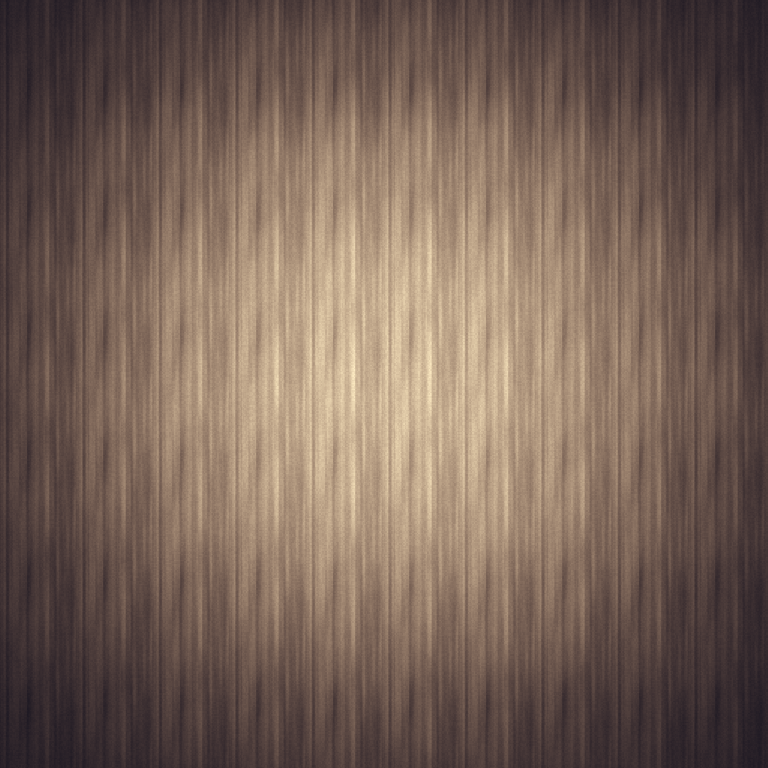
Reproduce this texture procedurally as a Shadertoy shader.

```glsl
// Fine vertical wood grain under a warm central glow with dark corners.
// A small tile of straight cellular strips, thin seams and split smudges
// repeats over the canvas; layered sines and grain loosen the repetition.

float hash(vec2 p) {
    vec3 q = fract(p.xyx * vec3(0.1031, 0.1030, 0.0973));
    q += dot(q, q.yzx + 33.33);
    return fract((q.x + q.y) * q.z);
}

// Tone of one upright strip: a fixed part plus a slow change along its length
float stripTone(float column, float y, float rows) {
    float along = y * rows + 7.0 * hash(vec2(column, 3.7));
    float row = floor(along);
    float f = smoothstep(0.0, 1.0, along - row);
    float change = mix(hash(vec2(column, mod(row, rows) + 11.0)),
                       hash(vec2(column, mod(row + 1.0, rows) + 11.0)), f);
    return 0.55 * hash(vec2(column, 91.3)) + 0.45 * change;
}

// Straight strips side by side, wrapped in the tile, with narrow soft edges
float strips(vec2 tile, float count, float rows) {
    float x = fract(tile.x) * count;
    float column = floor(x);
    float edge = smoothstep(0.55, 1.0, x - column);
    float seed = count * 3.0;
    return mix(stripTone(column + seed, tile.y, rows),
               stripTone(mod(column + 1.0, count) + seed, tile.y, rows), edge);
}

// Soft bump around a centre on a repeating unit interval
float bump(float x, float centre, float width) {
    float d = (fract(x - centre + 0.5) - 0.5) / width;
    return exp(-d * d);
}

// Thin dark joints between the strips
float seams(float x) {
    return 0.9 * bump(x, 0.92, 0.020) + 0.7 * bump(x, 0.00, 0.018)
         + 0.6 * bump(x, 0.10, 0.018) + 0.4 * bump(x, 0.36, 0.012)
         + 0.4 * bump(x, 0.56, 0.014);
}

// Dark smudges split into strips of differing height and depth
float smudges(vec2 tile) {
    float column = floor(fract(tile.x) * 17.0);
    float y = tile.y + 0.4 * (hash(vec2(column, 5.0)) - 0.5);
    float depth = 0.35 + 1.1 * hash(vec2(column, 8.0));
    return depth * (bump(tile.x, 0.66, 0.11) * bump(y, 0.89, 0.21)
         + 0.7 * bump(tile.x, 0.36, 0.09) * bump(y, 0.36, 0.20));
}

void mainImage(out vec4 fragColor, in vec2 fragCoord) {
    vec2 uv = fragCoord / iResolution.xy;
    vec2 tile = uv / vec2(0.0996, 0.16);

    // Central glow with a slightly clouded rim
    vec2 fromCentre = uv - vec2(0.502, 0.515);
    float cloud = sin(uv.x * 17.0 + 2.0 * sin(uv.y * 11.0))
                * sin(uv.y * 23.0 + 1.5 * sin(uv.x * 13.0));
    float radius = length(fromCentre) + 0.010 * cloud;
    float light = 0.11 + 0.69 * exp(-pow(radius / 0.45, 2.3));

    // Wood relief, gentler where the glow is strong
    float grain = 0.36 * strips(tile, 11.0, 2.0) + 0.40 * strips(tile, 23.0, 2.0)
                + 0.24 * strips(tile, 32.0, 3.0) - 0.5;
    float relief = 0.85 * grain - 0.17 * seams(tile.x) - 0.20 * smudges(tile)
                 - 0.06 * bump(tile.x, 0.0, 0.13)
                 + 0.06 * bump(tile.x, 0.22, 0.09) + 0.055;
    light *= 1.0 + relief * mix(1.1, 0.68, smoothstep(0.3, 0.75, light));

    // Drifting mottle and fine speckle
    float mottle = sin(uv.x * 61.0 + 3.0 * sin(uv.y * 37.0))
                 * sin(uv.y * 83.0 + 2.0 * sin(uv.x * 47.0));
    float speckle = hash(floor(uv * 512.0)) - 0.5;
    light += (0.008 * mottle + 0.045 * speckle) * (0.4 + light);
    light = clamp(light, 0.0, 1.0);

    // Plum shadows rising through brown to cream
    vec3 colour = vec3(light,
                       0.02 + light * (0.64 + 0.27 * light),
                       0.09 + light * (0.37 + 0.31 * light));
    fragColor = vec4(colour, 1.0);
}
```
